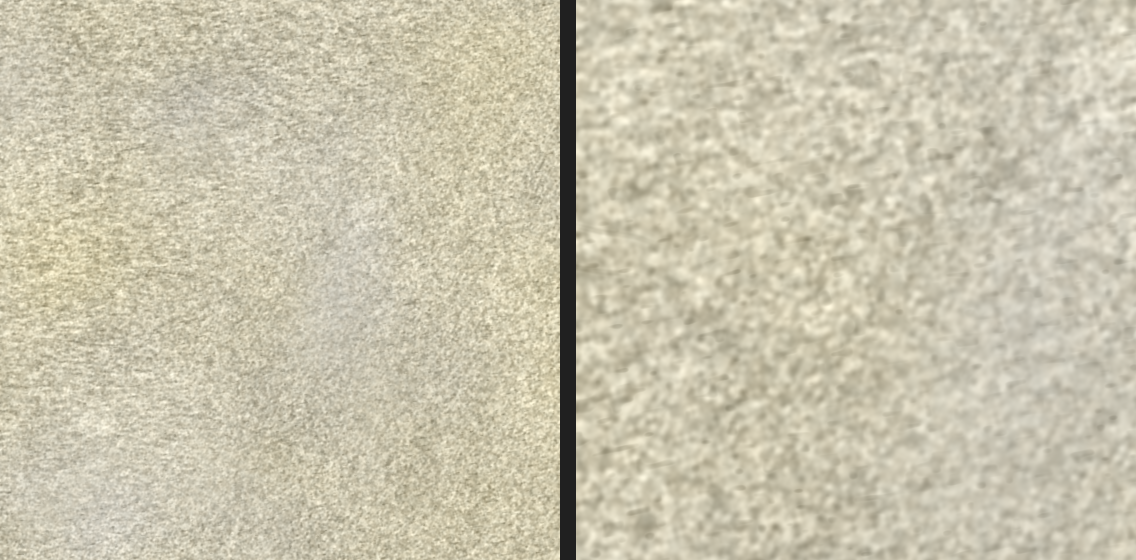
Left, the full canvas; right, a detail of the centre.
Give the GLSL for this texture, as a WebGL 2 fragment shader.

```glsl
#version 300 es
precision highp float;

uniform vec2 u_resolution;
out vec4 fragColor;

float hash(vec2 cell, uint seed) {
    uvec2 q = uvec2(ivec2(cell)) * uvec2(1597u, 3571u);
    uint h = (q.x ^ (q.y * 2741u)) + seed * 7919u;
    h = (h ^ (h >> 15u)) * 73244475u;
    h = (h ^ (h >> 13u)) * 73244475u;
    h ^= h >> 16u;
    return float(h & 65535u) / 65535.0;
}

// Smooth value noise, centred on zero
float noise(vec2 p, uint seed) {
    vec2 i = floor(p);
    vec2 f = fract(p);
    f = f * f * (3.0 - 2.0 * f);
    float low = mix(hash(i, seed), hash(i + vec2(1, 0), seed), f.x);
    float high = mix(hash(i + vec2(0, 1), seed), hash(i + vec2(1, 1), seed), f.x);
    return mix(low, high, f.y) - 0.5;
}

float fbm(vec2 p, uint seed) {
    float sum = 0.0;
    float amp = 1.0;
    for (uint k = 0u; k < 4u; k++) {
        sum += amp * noise(p, seed + k);
        p = mat2(1.6, 1.2, -1.2, 1.6) * p + 3.7;
        amp *= 0.5;
    }
    return sum;
}

vec2 rotate(vec2 p, float angle) {
    float c = cos(angle);
    float s = sin(angle);
    return vec2(c * p.x + s * p.y, c * p.y - s * p.x);
}

float softSpot(vec2 p, vec2 centre, vec2 radius) {
    vec2 d = (p - centre) / radius;
    return exp(-dot(d, d));
}

// Brushed fibres running along the given angle
float fibres(vec2 p, float angle, vec2 frequency, uint seed) {
    vec2 q = rotate(p, angle);
    q.y += 0.012 * noise(q * 9.0, seed + 1u);
    return noise(q * frequency, seed);
}

// Thin, faint, gently bent scratches
float scratches(vec2 p) {
    float sum = 0.0;
    for (int k = 0; k < 9; k++) {
        vec2 id = vec2(k, 5);
        vec2 centre = vec2(hash(id, 31u), hash(id, 32u));
        float angle = 0.5 * (hash(id, 33u) - 0.6);
        float halfLength = mix(0.04, 0.12, hash(id, 34u));
        vec2 q = rotate(p - centre, angle);
        q.y += 0.8 * q.x * q.x + 0.004 * noise(q * 40.0, 35u);
        float line = 1.0 - smoothstep(0.0006, 0.0026, abs(q.y));
        float ends = 1.0 - smoothstep(0.3, 1.0, abs(q.x) / halfLength);
        sum += line * ends;
    }
    return min(sum, 1.0);
}

void main() {
    vec2 p = gl_FragCoord.xy / min(u_resolution.x, u_resolution.y);
    vec2 warped = p + 0.05 * vec2(fbm(p * 5.0, 41u), fbm(p * 5.0, 47u));

    // Broad stains
    float warm = softSpot(warped, vec2(0.06, 0.54), vec2(0.2, 0.13))
               + 0.7 * softSpot(warped, vec2(1.0, 0.3), vec2(0.22, 0.36))
               + 0.6 * softSpot(warped, vec2(0.92, 0.9), vec2(0.2, 0.16))
               + 0.4 * softSpot(warped, vec2(0.5, 0.45), vec2(0.08, 0.2));
    float cool = softSpot(warped, vec2(0.62, 0.46), vec2(0.12, 0.24))
               + 0.8 * softSpot(warped, vec2(0.18, 0.1), vec2(0.24, 0.12))
               + 0.7 * softSpot(warped, vec2(0.36, 0.8), vec2(0.1, 0.1))
               + 0.5 * softSpot(warped, vec2(0.0, 0.85), vec2(0.12, 0.16));
    float tint = warm - cool + 0.6 * fbm(p * 6.0, 3u);
    float smoothPatch = clamp(cool + 0.8 * fbm(p * 7.0, 9u), 0.0, 1.0);
    float roughness = mix(1.15, 0.72, smoothPatch);

    // Direction zones: level on the left, steep toward the lower right
    float steep = smoothstep(-0.1, 0.45, p.x - p.y * 0.55 + 0.35 * fbm(p * 4.0, 13u));
    float level = fibres(p, 0.0, vec2(75.0, 235.0), 17u);
    float slanted = fibres(p, 1.1, vec2(100.0, 215.0), 19u);
    float crossed = fibres(p, 0.4, vec2(105.0, 205.0), 23u);
    float brushed = mix(level, mix(crossed, slanted, 0.55), steep);

    // Fine grain and dark pits
    float grain = 0.16 * noise(rotate(p, 0.3) * vec2(190.0, 235.0), 51u)
                + 0.12 * noise(rotate(p, -0.5) * vec2(290.0, 270.0), 53u)
                + 0.17 * brushed;
    float pits = smoothstep(0.22, 0.46, fibres(p, 0.15, vec2(120.0, 210.0), 57u));
    grain -= 0.075 * (pits - 0.11);

    // Cloudy shading and pale wiped strokes
    float cloud = 0.055 * fbm(p * 4.5, 61u) + 0.035 * fbm(p * 16.0, 67u);
    float wiped = fbm(rotate(warped, 1.25) * vec2(4.0, 26.0), 71u);
    cloud += 0.035 * wiped * steep;

    vec3 colour = vec3(0.803, 0.779, 0.687);
    colour += tint * vec3(0.018, 0.008, -0.034);
    colour += roughness * grain + cloud;
    colour += vec3(0.012, 0.0, -0.012) * noise(p * 120.0, 73u);
    colour -= 0.07 * scratches(p);
    fragColor = vec4(clamp(colour, 0.0, 1.0), 1.0);
}
```
